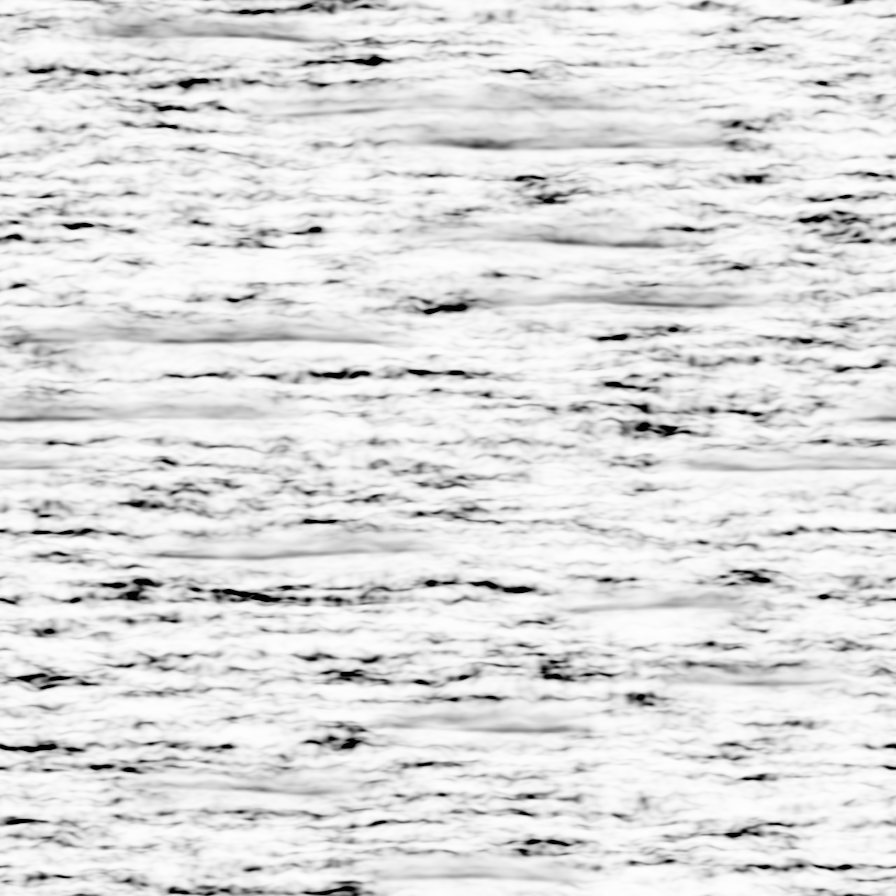
Reproduce this texture procedurally as a three.js fragment shader.

```glsl
// Draws rough horizontal ink streaks and soft smudges on white paper.
varying vec2 vUv;

const vec3 PAPER = vec3(0.995);
const vec3 INK = vec3(0.01);

// Noise cells across and up the canvas, whole numbers so the pattern tiles.
const vec2 BROAD_CELLS = vec2(2.0, 22.0);
const vec2 STREAK_CELLS = vec2(9.0, 80.0);
const vec2 FINE_CELLS = vec2(30.0, 128.0);
const vec2 GRAIN_CELLS = vec2(80.0, 190.0);
const vec4 LAYER_WEIGHTS = vec4(0.35, 0.75, 0.45, 0.30);
const float NOISE_GAIN = 4.5;       // brings gradient noise to unit deviation

const float INK_BASE = 0.070;       // median ink cover
const float INK_CONTRAST = 1.15;    // growth of cover with the noise
const float WANDER = 0.010;         // slow vertical drift of the streaks
const float RAGGED = 0.004;         // roughness of the streak edges

const float SMUDGE_ROWS = 14.0;
const float SMUDGE_FADE = 0.013;    // height of the upward fade
const float SMUDGE_EDGE = 0.003;    // softness of the lower edge
const float SMUDGE_CALM = 0.036;    // reach of the quiet zone around it

float hash(vec2 p) {
  return fract(sin(dot(p, vec2(127.1, 311.7))) * 43758.545);
}

vec2 gradient(vec2 cell, vec2 period, float seed) {
  float angle = 6.28318 * hash(mod(cell, period) + seed);
  return vec2(cos(angle), sin(angle));
}

// Tiling gradient noise, about -1 to 1.
float noise(vec2 uv, vec2 period, float seed) {
  vec2 p = uv * period;
  vec2 i = floor(p);
  vec2 f = p - i;
  vec2 w = f * f * f * (f * (f * 6.0 - 15.0) + 10.0);
  vec2 e = vec2(1.0, 0.0);
  float a = dot(gradient(i, period, seed), f);
  float b = dot(gradient(i + e.xy, period, seed), f - e.xy);
  float c = dot(gradient(i + e.yx, period, seed), f - e.yx);
  float d = dot(gradient(i + e.xx, period, seed), f - e.xx);
  return mix(mix(a, b, w.x), mix(c, d, w.x), w.y);
}

// Long smears: x is the soft shade, y the dark core, z the quiet zone.
vec3 smudges(vec2 uv) {
  vec3 sum = vec3(0.0);
  float row = floor(uv.y * SMUDGE_ROWS);
  for (int k = -1; k <= 1; k++) {
    float cell = row + float(k);
    float id = mod(cell, SMUDGE_ROWS);
    float baseline = (cell + 0.2 + 0.6 * hash(vec2(id, 3.0))) / SMUDGE_ROWS;
    float halfLength = mix(0.09, 0.28, hash(vec2(id, 7.0)));
    float strength = mix(0.16, 0.40, hash(vec2(id, 11.0)));
    float along = fract(uv.x - hash(vec2(id, 17.0)) + 0.5) - 0.5;
    float span = smoothstep(0.0, 0.55, 1.0 - abs(along) / halfLength);
    float h = uv.y - baseline;

    float body = smoothstep(-SMUDGE_EDGE, SMUDGE_EDGE, h);
    body *= exp(-max(h, 0.0) / SMUDGE_FADE);
    float core = exp(-pow(abs(h) / SMUDGE_EDGE, 2.0));
    float calm = 1.0 - smoothstep(0.3, 1.0, abs(h) / SMUDGE_CALM);
    sum += span * vec3(strength * body, strength * core, calm);
  }
  return vec3(sum.xy, min(sum.z, 1.0));
}

void main() {
  // Bend the rows so that streaks drift and fray.
  vec2 uv = vUv;
  uv.y += WANDER * noise(vUv, vec2(5.0, 14.0), 41.0);
  vec2 smudgeUv = uv;
  uv.y += RAGGED * noise(vUv, vec2(36.0, 60.0), 53.0);

  // Streaks: layered noise, long to short.
  vec4 layers = NOISE_GAIN * vec4(
    noise(uv, BROAD_CELLS, 2.0),
    noise(uv, STREAK_CELLS, 13.0),
    noise(uv, FINE_CELLS, 29.0),
    noise(uv, GRAIN_CELLS, 37.0));
  float level = dot(layers, LAYER_WEIGHTS);

  // Smudges quiet the streaks around them.
  vec3 smudge = smudges(smudgeUv);
  level = level * (1.0 - 0.45 * smudge.z) - 0.5 * smudge.z;
  float cover = INK_BASE * exp(INK_CONTRAST * level);

  // Mottle the soft shade and break up its dark core.
  float mottle = clamp(0.85 + 0.25 * layers.y + 0.12 * layers.z, 0.2, 1.6);
  float broken = smoothstep(-0.2, 0.3, noise(vUv, vec2(7.0, 16.0), 61.0));
  cover += smudge.x * mottle + smudge.y * broken * mottle;

  gl_FragColor = vec4(mix(PAPER, INK, clamp(cover, 0.0, 1.0)), 1.0);
}
```
